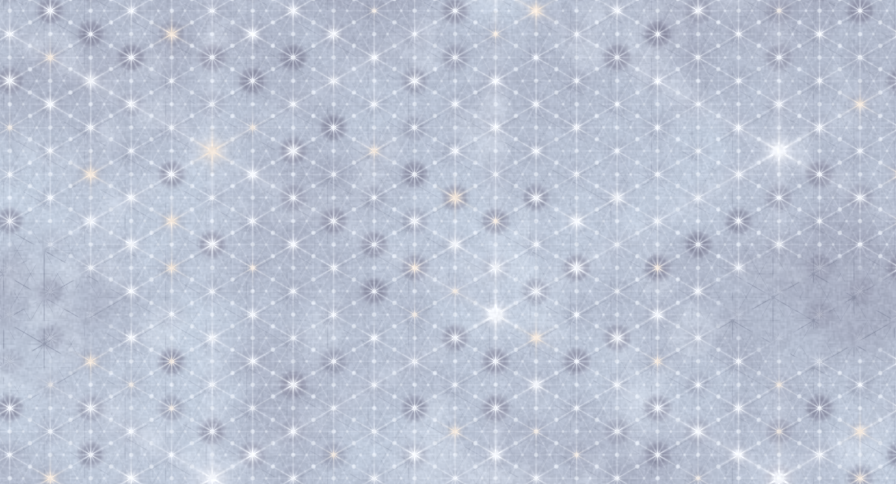
Reproduce this pattern procedurally as a Shadertoy shader.

```glsl
const float CELL = 0.0966;
const vec2 ORIGIN = vec2(1.024, 0.350);
const vec2 LATTICE = vec2(1.7320508, 1.0);

float hash(vec2 p) {
    vec3 a = fract(vec3(p.xyx) * 0.1031);
    a += dot(a, a.yzx + 33.33);
    return fract((a.x + a.y) * a.z);
}

float noise(vec2 p) {
    vec2 i = floor(p), f = fract(p);
    f = f * f * (3.0 - 2.0 * f);
    return mix(mix(hash(i), hash(i + vec2(1, 0)), f.x),
               mix(hash(i + vec2(0, 1)), hash(i + vec2(1, 1)), f.x), f.y);
}

float fbm(vec2 p) {
    float sum = 0.0, amp = 0.533;
    for (int i = 0; i < 4; i++) {
        sum += amp * noise(p);
        p = mat2(1.6, 1.2, -1.2, 1.6) * p + 7.3;
        amp *= 0.5;
    }
    return sum;
}

// Offset from the nearest point of a triangular lattice with vertical sides
vec2 nearestNode(vec2 q) {
    vec2 a = mod(q + 0.5 * LATTICE, LATTICE) - 0.5 * LATTICE;
    vec2 b = mod(q, LATTICE) - 0.5 * LATTICE;
    return dot(a, a) < dot(b, b) ? a : b;
}

float stroke(float d, float halfWidth, float aa) {
    return 1.0 - smoothstep(halfWidth - aa, halfWidth + aa, d);
}

// Three families of parallel lines, sixty degrees apart
float lineWeb(vec2 q, float turn, float gap, float halfWidth, float aa) {
    float sum = 0.0;
    for (int i = 0; i < 3; i++) {
        float angle = turn + float(i) * 1.0471976;
        float t = dot(q, vec2(cos(angle), sin(angle))) / gap;
        sum += stroke(abs(fract(t + 0.5) - 0.5) * gap, halfWidth, aa);
    }
    return sum;
}

// Bright core with six tapering arms
float sparkle(vec2 d, float size) {
    float r = length(d);
    float arms = pow(abs(cos(3.0 * (atan(d.y, d.x) - 1.5707963))), 14.0);
    return exp(-r * r / (size * size * 0.12)) + 0.7 * arms * exp(-r / (size * 0.55));
}

float blob(vec2 p, vec2 center, vec2 radius) {
    return exp(-dot((p - center) / radius, (p - center) / radius));
}

void mainImage(out vec4 fragColor, in vec2 fragCoord) {
    vec2 p = fragCoord / iResolution.y;
    vec2 q = (p - ORIGIN) / CELL;
    float aa = 1.0 / (iResolution.y * CELL);

    // Mottled ground, with darker corners and pale mist
    float cloud = fbm(p * 5.0 + 3.0);
    float mist = smoothstep(0.52, 0.78, fbm(p * 9.0 + 21.0));
    float shade = blob(p, vec2(1.45, 0.98), vec2(0.38, 0.16))
                + blob(p, vec2(0.20, 0.88), vec2(0.30, 0.18))
                + blob(p, vec2(1.80, 0.42), vec2(0.16, 0.20));
    float tone = 0.5 + 1.5 * (cloud - 0.5) - 0.45 * shade
               + 0.25 * blob(p, vec2(0.12, 0.45), vec2(0.32, 0.28));
    vec3 color = mix(vec3(0.665, 0.69, 0.765), vec3(0.765, 0.81, 0.875), clamp(tone, 0.0, 1.0));
    color = mix(color, vec3(0.87, 0.90, 0.945), 0.35 * mist);

    // Worn areas at both sides, where the white mesh is rubbed away
    float worn = blob(p, vec2(0.06, 0.36), vec2(0.19, 0.17))
               + blob(p, vec2(1.68, 0.36), vec2(0.20, 0.13));
    worn = smoothstep(0.30, 0.65, worn + 0.5 * (fbm(p * 11.0) - 0.5));
    float intact = 1.0 - 0.88 * worn;

    // Dark rosettes of uneven strength
    vec2 node = nearestNode(q);
    vec2 id = floor((q - node) * 2.0 / LATTICE + 0.5);
    float chance = hash(id + 57.0);
    float r = length(node);
    float rays = 0.5 + 0.5 * cos(12.0 * atan(node.y, node.x));
    float disc = 1.0 - smoothstep(0.17, 0.37, r);
    float dark = 0.13 + 0.52 * smoothstep(0.55, 0.85, chance);
    color = mix(color, vec3(0.50, 0.50, 0.59), disc * dark * (1.0 - 0.35 * rays) * (1.0 - 0.5 * worn));

    // Broken dark threads, plainer where worn
    float threads = lineWeb(q + 0.13, 0.0, 0.8660254, 0.010, aa)
                  + lineWeb(q + 0.13, 0.5235988, 0.5, 0.006, aa) * 0.5;
    float broken = smoothstep(0.35, 0.65, noise(q * 5.0));
    color = mix(color, vec3(0.47, 0.50, 0.59), min(threads, 1.0) * broken * mix(0.20, 0.42, worn));

    // White mesh at two scales, with a petal ring around each node
    float mesh = 0.46 * lineWeb(q, 0.0, 0.8660254, 0.014, aa)
               + 0.34 * lineWeb(q, 0.5235988, 0.5, 0.012, aa)
               + 0.20 * lineWeb(q, 0.0, 0.4330127, 0.008, aa)
               + 0.30 * rays * stroke(abs(r - 0.29), 0.02, aa);
    mesh *= 0.65 + 0.6 * noise(q * 3.0 + 9.0);
    color = mix(color, vec3(0.91, 0.93, 0.97), min(mesh, 1.0) * 0.50 * intact);

    // Wide luminous bands, seven cells apart
    float bands = lineWeb(q, 0.0, 6.0621778, 0.03, 0.42) * (0.3 + noise(q * 0.8));
    color = mix(color, vec3(0.92, 0.94, 0.98), min(bands, 1.0) * 0.32 * intact);

    // Small beads on the half lattice and on the triangle centers
    float halfBead = stroke(length(nearestNode(q * 2.0)) * 0.5, 0.045, aa);
    vec2 turned = vec2(-q.y, q.x) * 1.7320508;
    float centerBead = stroke(length(nearestNode(turned)) / 1.7320508, 0.028, aa);
    color = mix(color, vec3(0.93, 0.95, 0.98), max(halfBead * 0.62, centerBead * 0.4) * intact);

    // Node lights, a few of them warm, and large stars on the bands
    float lit = hash(id + 131.0);
    float light = sparkle(node, 0.19 + 0.20 * lit * lit) * (0.55 + 0.5 * lit);
    light += 0.8 * sparkle(nearestNode(q / 7.0) * 7.0, 0.65);
    vec3 glow = mix(vec3(0.97, 0.98, 1.0), vec3(0.97, 0.92, 0.87), step(0.82, hash(id + 211.0)));
    color = mix(color, glow, min(light, 1.0) * 0.92 * intact);

    // Fine woven grain
    float grain = noise(p * vec2(260.0, 130.0)) + noise(p * vec2(130.0, 260.0) + 40.0) - 1.0;
    color += 0.045 * grain;
    fragColor = vec4(clamp(color, 0.0, 1.0), 1.0);
}
```
